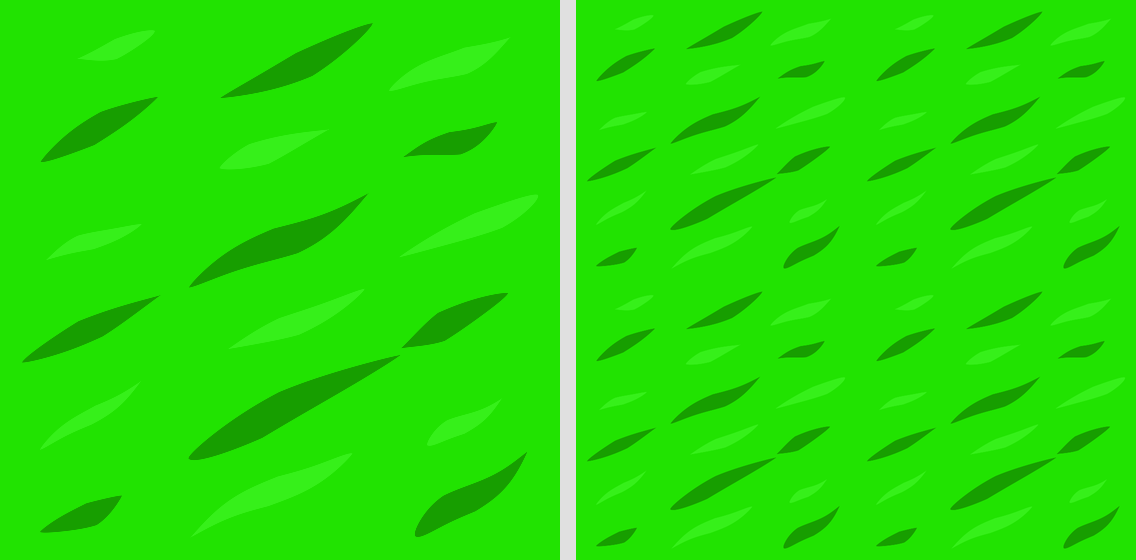
Left, the tile; right, the same tile 2 across and 2 down.
A three.js fragment shader for this texture:

```glsl
// Flat green ground strewn with slanted leaf-like blades, dark and light by turns.
// Each cell of a loose grid holds one blade with its own length, tilt, bend and
// ends; blades stay whole inside the tile, so every edge is plain ground.

#define COLUMNS 3
#define ROWS 6
#define SLANT 0.489
#define TILT 0.2
#define SIDE_LENGTHS vec2(0.13, 0.28)
#define MIDDLE_LENGTHS vec2(0.2, 0.45)
#define JITTER vec2(0.04, 0.017)
#define MARGIN 0.022
#define EDGE 0.0008
#define GROUND vec3(0.13, 0.89, 0.005)
#define SHADE vec3(0.09, 0.62, 0.0)
#define LIGHT vec3(0.21, 0.94, 0.10)

varying vec2 vUv;

const float PI = 3.14159265;

float hash(float id, float channel) {
  return fract(sin(id * 12.9898 + channel * 78.233) * 43758.5453);
}

float signedHash(float id, float channel) {
  return hash(id, channel) * 2.0 - 1.0;
}

vec2 direction(float angle) {
  return vec2(cos(angle), sin(angle));
}

// Distance above one side: two rounded power curves that meet at a blunt corner.
float sideDistance(float y, float t, float peak, float height, vec2 ends, float len) {
  bool rising = t < peak;
  float span = rising ? peak : 1.0 - peak;
  float s = clamp((rising ? t : 1.0 - t) / span, 0.001, 1.0);
  float power = rising ? ends.x : ends.y;
  float ramp = s * (1.25 - 0.25 * s * s);
  float slope = height * power * pow(ramp, power - 1.0) * (1.25 - 0.75 * s * s) / (span * len);
  return (y - height * pow(ramp, power)) / sqrt(1.0 + slope * slope);
}

// Signed distance to one blade lying along x, centred on the origin.
float bladeDistance(vec2 p, float id, float len, float thickness) {
  float t = clamp(p.x / len + 0.5, 0.0, 1.0);

  // S-curve and arch of the spine
  float sway = mix(-0.01, 0.035, hash(id, 1.0)) * sin(2.0 * PI * t);
  float arch = mix(-0.035, 0.035, hash(id, 2.0)) * sin(PI * t);
  float y = p.y - len * (sway + arch);

  // one end fuller, the other drawn out
  vec2 ends = vec2(mix(0.5, 0.8, hash(id, 3.0)), mix(0.85, 1.1, hash(id, 4.0)));
  if (hash(id, 5.0) < 0.5) ends = ends.yx;

  float peak = mix(0.36, 0.64, hash(id, 6.0));
  float skew = 0.08 * signedHash(id, 7.0);
  float share = mix(0.4, 0.6, hash(id, 8.0));
  float upper = sideDistance(y, t, peak - skew, thickness * share, ends, len);
  float lower = sideDistance(-y, t, peak + skew, thickness * (1.0 - share), ends, len);
  return max(max(upper, lower), abs(p.x) - 0.5 * len);
}

void main() {
  vec3 color = GROUND;

  for (int column = 0; column < COLUMNS; column++) {
    for (int row = 0; row < ROWS; row++) {
      vec2 cell = vec2(float(column), float(row));
      float id = cell.x * float(ROWS) + cell.y + 1.0;
      bool isLight = mod(cell.x + cell.y, 2.0) > 0.5;

      // evenly spread lengths, the longest in the middle column
      float rank = fract(0.382 * cell.y + 0.3 * cell.x + 0.2);
      vec2 lengths = column == 1 ? MIDDLE_LENGTHS : SIDE_LENGTHS;
      float len = mix(lengths.x, lengths.y, rank);
      float thickness = (0.037 + 0.048 * len) * mix(0.87, 1.13, hash(id, 9.0));
      if (isLight) thickness *= mix(0.6, 1.0, hash(id, 10.0));

      // short blades turn more than long ones
      float tilt = TILT * (1.2 - 1.5 * len) * signedHash(id, 13.0);
      vec2 axis = direction(SLANT + tilt);
      vec2 normal = vec2(-axis.y, axis.x);

      // loose grid place, kept clear of the tile edges
      vec2 center = mix(vec2(0.17, 0.09), vec2(0.83, 0.91), cell / vec2(COLUMNS - 1, ROWS - 1));
      center += axis * signedHash(id, 11.0) * JITTER.x;
      center += normal * signedHash(id, 12.0) * JITTER.y;
      vec2 reach = 0.5 * len * abs(axis) + 0.4 * thickness + MARGIN;
      center = clamp(center, reach, 1.0 - reach);

      // nearest wrapped copy, turned into the frame of the blade
      vec2 offset = vUv - center;
      offset -= floor(offset + 0.5);
      vec2 local = vec2(dot(offset, axis), dot(offset, normal));

      float d = bladeDistance(local, id, len, thickness);
      float cover = 1.0 - smoothstep(-EDGE, EDGE, d);
      color = mix(color, isLight ? LIGHT : SHADE, cover);
    }
  }

  gl_FragColor = vec4(color, 1.0);
}
```
